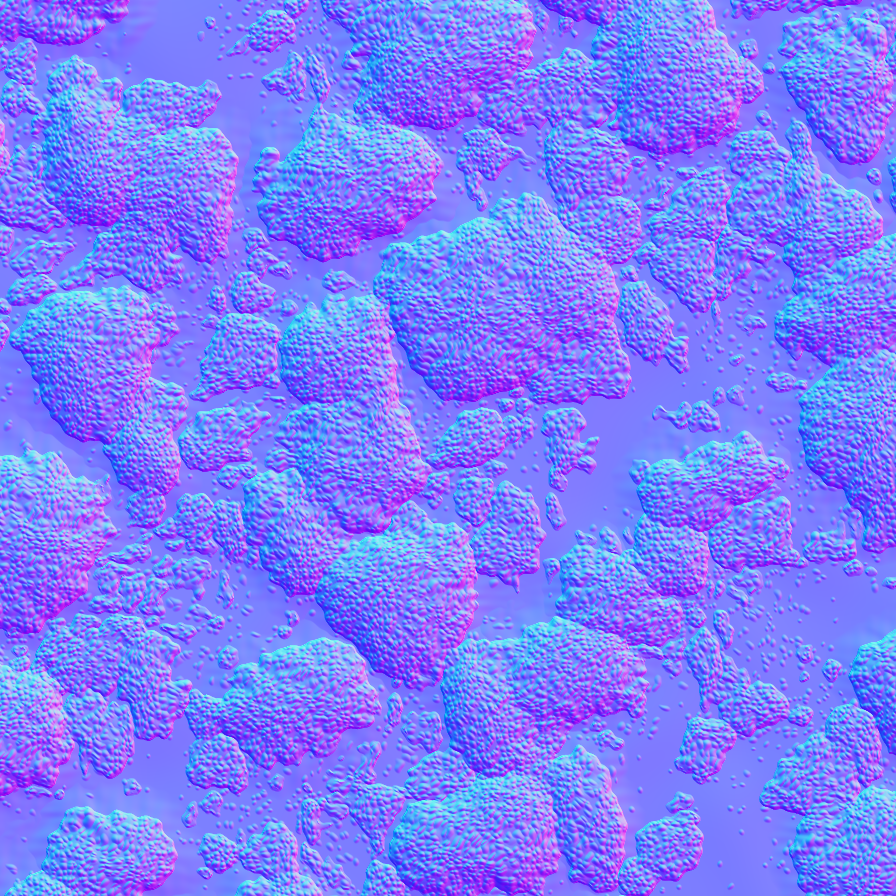
A Shadertoy shader for this texture map:

```glsl
const float BIG_COUNT = 7.0;      // cells across the canvas per layer
const float MID_COUNT = 15.0;
const float CRUMB_COUNT = 36.0;
const float LUMP_COUNT = 75.0;
const float GRAIN_COUNT = 150.0;
const float MOUND_RELIEF = 0.23;  // height relative to radius
const float SKIRT_RELIEF = 0.09;
const float LUMP_RELIEF = 0.20;
const float GRAIN_RELIEF = 0.62;
const float RIM_POWER = 0.6;      // below 1 gives steep rims
const float SOFT_POWER = 1.8;
const float CLUSTERING = 0.22;
const float GROUND_GRAIN = 0.22;  // share of grains left on bare ground
const float WARP_SIZE = 0.013;
const float WARP_FREQ = 26.0;
const float SAMPLE_STEP = 0.001;
const vec2 SLOPE_GAIN = vec2(0.78, 1.0);
const vec2 FLAT_TONE = vec2(0.49, 0.495);
const mat2 TURN = mat2(0.8, 0.6, -0.6, 0.8);

vec3 hash3(vec2 p) {
    vec3 q = fract(p.xyx * vec3(0.1031, 0.1030, 0.0973));
    q += dot(q, q.yxz + 33.33);
    return fract((q.xxy + q.yzz) * q.zyx);
}

// Broad layered sines, about -1 to 1
float patchiness(vec2 p) {
    return 0.5 * sin(11.0 * p.x + 3.0 * sin(7.0 * p.y + 1.0))
         + 0.5 * sin(13.0 * p.y + 2.5 * sin(9.0 * p.x + 4.0));
}

// Turbulent offset that frays the outlines
vec2 warp(vec2 p) {
    vec2 offset = vec2(0.0);
    float size = 1.0, freq = WARP_FREQ;
    for (int i = 0; i < 5; i++) {
        p = TURN * p;
        offset += size * sin(freq * p.yx + 1.7 * offset.yx + float(i) * 2.1);
        size *= 0.55;
        freq *= 1.95;
    }
    return WARP_SIZE * offset;
}

// Highest of the scattered round mounds, one per kept cell
float mounds(vec2 p, float count, float keep, vec2 radii, float power) {
    p *= count;
    vec2 cell = floor(p);
    float top = 0.0;
    for (int y = -1; y <= 1; y++)
    for (int x = -1; x <= 1; x++) {
        vec2 c = cell + vec2(x, y);
        vec3 rnd = hash3(c + count * 1.37 + 20.0);
        vec2 d = p - c - mix(vec2(0.12), vec2(0.88), rnd.xy);
        float radius = mix(radii.x, radii.y, fract(rnd.z * 17.3));
        float present = step(rnd.z, keep + CLUSTERING * patchiness(c / count));
        float dome = max(1.0 - dot(d, d) / (radius * radius), 0.0);
        top = max(top, present * radius * pow(dome, power));
    }
    return top / count;
}

// Stack a layer partly on top of what lies below
float stack(float base, float layer) {
    return max(base, 0.6 * base + MOUND_RELIEF * layer);
}

float height(vec2 p) {
    vec2 offset = warp(p);
    vec2 q = p + offset;

    // Overlapping clumps, large to small
    float h = MOUND_RELIEF * mounds(q, BIG_COUNT, 0.52, vec2(0.35, 0.68), RIM_POWER);
    h = stack(h, mounds(q, MID_COUNT, 0.52, vec2(0.30, 0.68), RIM_POWER));
    h = stack(h, mounds(q, CRUMB_COUNT, 0.36, vec2(0.25, 0.62), RIM_POWER));
    float cover = smoothstep(0.0, 0.003, h);

    // Soft skirts and gentle swells of the ground
    h += SKIRT_RELIEF * mounds(q, BIG_COUNT, 0.52, vec2(0.6, 0.95), SOFT_POWER);
    h += 0.002 * patchiness(2.0 * p);

    // Lumps on the clumps, then grains over everything
    vec2 g = p + 0.4 * offset;
    h += LUMP_RELIEF * cover * mounds(g, LUMP_COUNT, 0.85, vec2(0.4, 0.7), SOFT_POWER);
    float keep = mix(GROUND_GRAIN, 1.25, cover);
    h += GRAIN_RELIEF * mix(0.7, 1.0, cover)
       * mounds(g, GRAIN_COUNT, keep, vec2(0.4, 0.75), SOFT_POWER);
    return h;
}

void mainImage(out vec4 fragColor, in vec2 fragCoord) {
    vec2 p = fragCoord / iResolution.y;
    vec2 e = vec2(SAMPLE_STEP, 0.0);

    // Slope by central differences, packed as a normal
    vec2 rise = vec2(height(p + e.xy) - height(p - e.xy),
                     height(p + e.yx) - height(p - e.yx)) / (2.0 * SAMPLE_STEP);
    vec2 tilt = -SLOPE_GAIN * rise;
    tilt /= sqrt(1.0 + dot(tilt, tilt));
    float blue = 1.0 - 0.06 * dot(tilt, tilt);
    fragColor = vec4(FLAT_TONE + 0.5 * tilt, blue, 1.0);
}
```
